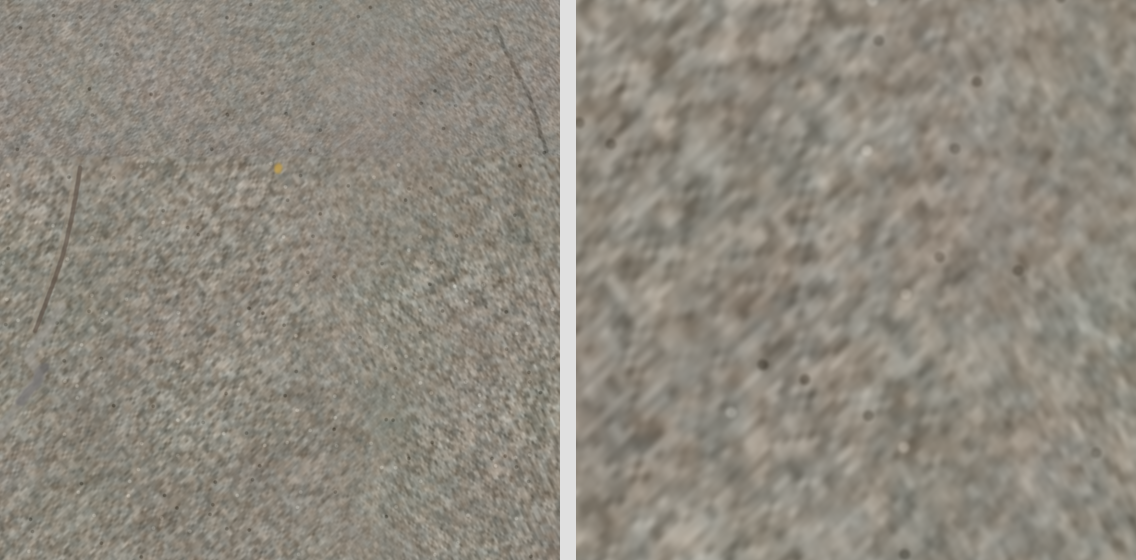
Left, the full canvas; right, a detail of the centre.
Give the GLSL for this texture, as a Shadertoy shader.

```glsl
float hash(vec2 p) {
    return fract(sin(dot(p, vec2(127.1, 311.7))) * 43758.5453);
}

float noise(vec2 p) {
    vec2 cell = floor(p), f = fract(p);
    f = f * f * (3.0 - 2.0 * f);
    return mix(mix(hash(cell), hash(cell + vec2(1, 0)), f.x),
               mix(hash(cell + vec2(0, 1)), hash(cell + 1.0), f.x), f.y) - 0.5;
}

float fbm(vec2 p) {
    float sum = 0.0, amp = 0.6;
    for (int i = 0; i < 4; i++) {
        sum += amp * noise(p);
        p = mat2(1.6, 1.2, -1.2, 1.6) * p + 17.3;
        amp *= 0.55;
    }
    return sum;
}

// Two sizes of grain, slightly elongated along the given angle
float grain(vec2 uv, float angle, float scale) {
    float c = cos(angle), s = sin(angle);
    vec2 p = vec2(c * uv.x + s * uv.y, c * uv.y - s * uv.x) * vec2(0.75, 1.2) * scale;
    return 0.62 * noise(p) + 0.55 * noise(mat2(1.8, 0.3, -0.3, 1.8) * p + 41.0);
}

float segment(vec2 p, vec2 a, vec2 b) {
    vec2 ab = b - a;
    return length(p - a - ab * clamp(dot(p - a, ab) / dot(ab, ab), 0.0, 1.0));
}

float stroke(float dist, float width) {
    return 1.0 - smoothstep(0.3 * width, width, dist);
}

void mainImage(out vec4 fragColor, in vec2 fragCoord) {
    vec2 uv = fragCoord / iResolution.xy;
    vec2 wobble = 0.012 * vec2(fbm(uv * 22.0), fbm(uv * 22.0 + 50.0));
    vec2 p = uv + wobble;

    // Smooth slab above the seam, rough slab below
    float smoothSlab = smoothstep(0.715, 0.724, uv.y + 0.003 * noise(uv * 60.0));
    float patches = fbm(uv * vec2(6.0, 8.0) + 3.0);

    // Grain leans up to the right, and steeper the other way on the right
    float lean = smoothstep(0.45, 0.85, uv.x + 0.3 * patches);
    float rough = mix(grain(uv, 0.85, 105.0), grain(uv, 2.1, 115.0), lean);
    float fine = mix(grain(uv, 0.7, 150.0), grain(uv, 2.3, 150.0), lean);
    float tone = mix(0.27 * rough * (1.0 + 0.6 * patches), 0.19 * fine, smoothSlab);
    tone += 0.05 * patches + 0.05 * fbm(uv * 26.0);

    vec3 color = mix(vec3(0.547, 0.528, 0.485), vec3(0.553, 0.534, 0.500), smoothSlab) + tone;

    // Faint warm and cool tints
    color += vec3(0.030, -0.004, -0.026) * noise(uv * 70.0 + 9.0);
    color += vec3(0.030, 0.0, 0.012) * fbm(uv * 7.0 + 30.0);

    // Scattered dark pits and pale grit
    vec2 grid = uv * 46.0, cell = floor(grid);
    vec2 center = 0.25 + 0.5 * vec2(hash(cell + 5.0), hash(cell + 8.0));
    float kind = hash(cell + 2.0);
    float dot_ = stroke(length(fract(grid) - center), 0.22);
    color -= 0.13 * dot_ * step(kind, 0.05);
    color += 0.11 * dot_ * step(0.94, kind) * (1.0 - 0.7 * smoothSlab);

    // Pale band under the seam and pale blot on the smooth slab
    float band = exp(-pow((uv.y - 0.67) / 0.03, 2.0)) * smoothstep(0.6, 0.35, uv.x);
    color += 0.05 * band * smoothstep(-0.1, 0.2, fbm(uv * 30.0 + 7.0));
    color += 0.06 * stroke(length((p - vec2(0.115, 0.943)) * vec2(1.0, 1.3)), 0.03);

    // Curved brown scratch with a light edge
    float bend = 0.012 * sin((uv.y - 0.41) * 10.8);
    vec2 q = uv + 0.25 * wobble - vec2(bend, 0.0);
    float scratch = segment(q, vec2(0.063, 0.41), vec2(0.143, 0.70));
    float edge = segment(q + vec2(0.008, 0.0), vec2(0.063, 0.41), vec2(0.143, 0.70));
    color = mix(color, vec3(0.60, 0.56, 0.50), 0.5 * stroke(edge, 0.006));
    color = mix(color, vec3(0.36, 0.31, 0.27), 0.65 * stroke(scratch, 0.006));

    // Pale crack with a dark, bluish hollow
    float crack = min(segment(p, vec2(0.0, 0.225), vec2(0.07, 0.33)),
                      min(segment(p, vec2(0.07, 0.33), vec2(0.05, 0.37)),
                          segment(p, vec2(0.05, 0.37), vec2(0.11, 0.45))));
    color = mix(color, vec3(0.63, 0.62, 0.60), 0.5 * stroke(crack, 0.014));
    float hollow = segment(p, vec2(0.04, 0.28), vec2(0.08, 0.345));
    color = mix(color, vec3(0.40, 0.39, 0.40), 0.5 * stroke(hollow, 0.012));

    // Thin crack and dim smudge on the right of the smooth slab
    float hairline = min(segment(p, vec2(0.885, 0.95), vec2(0.94, 0.84)),
                         segment(p, vec2(0.94, 0.84), vec2(0.977, 0.73)));
    color -= 0.09 * stroke(hairline, 0.006);
    float smudge = segment(p, vec2(0.76, 0.83), vec2(0.83, 0.90));
    color -= 0.035 * stroke(smudge, 0.04);

    // Small yellow fleck
    float fleck = stroke(length((p - vec2(0.498, 0.702)) * vec2(1.0, 0.8)), 0.011);
    color = mix(color, vec3(0.76, 0.62, 0.30), 0.8 * fleck);

    fragColor = vec4(clamp(color, 0.0, 1.0), 1.0);
}
```
